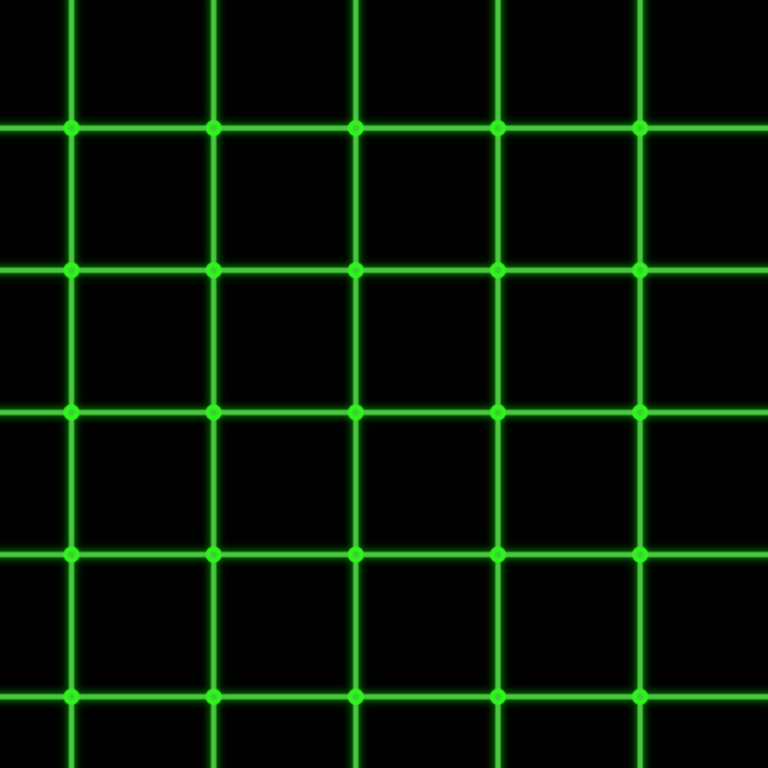
Reproduce this pattern procedurally as a Shadertoy shader.

```glsl
// Glowing green square grid on black, with a bright round node at every crossing.

// Layout, in canvas heights
const float SPACING = 0.1851;
const vec2  FIRST_CROSSING = vec2(0.0931, 0.0928);

// Line and node sizes
const float CORE_INNER  = 0.0015;
const float CORE_OUTER  = 0.0050;
const float GLOW_RADIUS = 0.0085;
const float NODE_RADIUS = 0.0105;
const float NODE_SOFT   = 0.0018;
const float HOLE_RADIUS = 0.0042;

// Colours
const vec3 BACKGROUND = vec3(0.0, 0.004, 0.0);
const vec3 GLOW_COLOR = vec3(0.01, 0.38, 0.0);
const vec3 CORE_COLOR = vec3(0.29, 0.78, 0.25);
const vec3 NODE_COLOR = vec3(0.19, 0.95, 0.12);
const vec3 HOLE_COLOR = vec3(0.22, 0.82, 0.18);

// Joins two coverages without a crease
float softUnion(vec2 coverage) {
    return 1.0 - (1.0 - coverage.x) * (1.0 - coverage.y);
}

// Soft disc coverage
float disc(float dist, float radius, float soft) {
    return 1.0 - smoothstep(radius - soft, radius + soft, dist);
}

void mainImage(out vec4 fragColor, in vec2 fragCoord) {
    vec2 uv = fragCoord / iResolution.y;
    float pixel = 1.0 / iResolution.y;

    // Offset from the nearest crossing
    vec2 cell = (uv - FIRST_CROSSING) / SPACING;
    vec2 offset = (fract(cell + 0.5) - 0.5) * SPACING;
    vec2 lineDist = abs(offset);
    float nodeDist = length(offset);

    // Halo around both line directions
    vec2 falloff = lineDist / GLOW_RADIUS;
    float glow = softUnion(exp(-falloff * falloff));
    vec3 color = mix(BACKGROUND, GLOW_COLOR, glow);

    // Bright line cores
    vec2 core = 1.0 - smoothstep(CORE_INNER, CORE_OUTER + 0.25 * pixel, lineDist);
    color = mix(color, CORE_COLOR, softUnion(core));

    // Nodes with a slightly duller centre
    float soft = max(NODE_SOFT, pixel);
    vec3 nodeColor = mix(NODE_COLOR, HOLE_COLOR, disc(nodeDist, HOLE_RADIUS, soft));
    color = mix(color, nodeColor, disc(nodeDist, NODE_RADIUS, soft));

    fragColor = vec4(color, 1.0);
}
```
